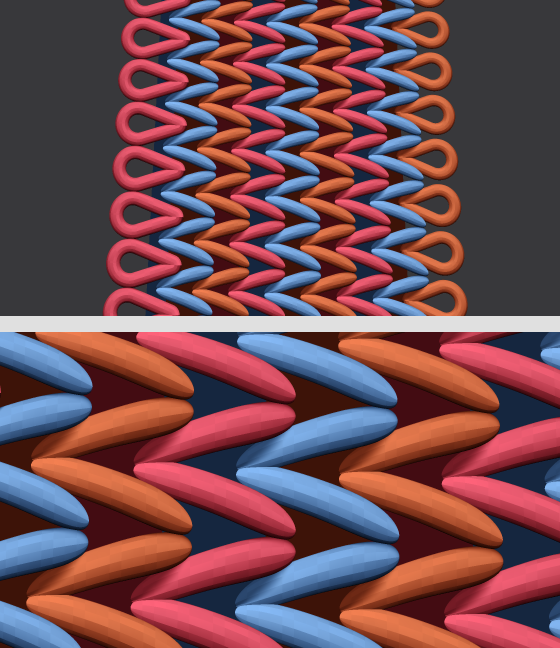
Top, the full canvas; bottom, a detail of the centre.
Write a WebGL 1 fragment shader that draws this pattern.

```glsl
precision highp float;
// A knitted band of three yarn colours, tilted slightly away from the viewer.
// Arched strands and edge loops form a height field; the highest one wins,
// then faceted tube lighting and a short cast shadow give it depth.

uniform vec2 u_resolution;

const float PITCH = 0.1086;     // column spacing in canvas heights
const float ROW = 1.32;         // row spacing in columns
const float HALF_LENGTH = 0.79; // half the span of one strand
const float LAST_COLUMN = 3.0;  // strands fill columns -3 to 3
const float FLOOR_HEIGHT = -0.3;
const vec3 BACKDROP = vec3(0.22, 0.22, 0.23);

vec3 yarnColour(float column) {
  float i = mod(column, 3.0);
  if (i < 0.5) return vec3(0.46, 0.64, 0.85);
  if (i < 1.5) return vec3(0.84, 0.44, 0.28);
  return vec3(0.88, 0.34, 0.42);
}

// Darker tones also become more saturated.
vec3 shade(vec3 albedo, float light) {
  return pow(albedo, vec3(1.0 + 1.2 * (1.0 - min(light, 1.0)))) * light;
}

float wrapRow(float y) {
  return mod(y + 0.5 * ROW, ROW) - 0.5 * ROW;
}

// Height and light of a low-poly tube at distance d from its axis.
vec2 tube(float d, float radius, float lift, float upness, float along) {
  if (abs(d) >= radius) return vec2(FLOOR_HEIGHT, 0.0);
  float angle = asin(d / radius);
  vec2 cell = floor(vec2(angle / 0.45, along * 7.0));
  float facet = mix(angle, (cell.x + 0.5) * 0.45, 0.6);
  float light = 0.45 + 0.5 * cos(facet) + 0.35 * upness * sin(facet);
  light += 0.03 * sin(cell.x * 3.1 + cell.y * 5.3);
  return vec2(lift + sqrt(radius * radius - d * d), light);
}

float liftAlong(float t) {
  return 0.1 * t - 0.09 * t * t;
}

// One arched strand: side +1 climbs to the right, -1 falls.
vec2 strand(vec2 q, float column, float side) {
  float t = (q.x - column) / HALF_LENGTH;
  if (abs(t) >= 1.0) return vec2(FLOOR_HEIGHT, 0.0);
  float axis = side * (0.3 + 0.256 * t) + 0.064 * (1.0 - t * t);
  float radius = 0.205 * sqrt(1.0 - t * t * t * t) * (0.9 + 0.1 * t);
  vec2 hit = tube(wrapRow(q.y - axis) * 0.95, radius,
                  liftAlong(t) - 0.015 * side, 1.0, t);
  hit.y -= 0.07 * t;
  return hit;
}

// Signed distance to a teardrop with its wide end at the origin.
float teardrop(vec2 p, float wide, float narrow, float len) {
  p.y = abs(p.y);
  float b = (wide - narrow) / len;
  float a = sqrt(1.0 - b * b);
  float k = dot(p, vec2(a, -b));
  if (k < 0.0) return length(p) - wide;
  if (k > a * len) return length(p - vec2(len, 0.0)) - narrow;
  return dot(p, vec2(b, a)) - wide;
}

// Edge loop; p.x runs from the wide end towards the band.
vec2 edgeLoop(vec2 p, float wide, float len, float radius, float lift) {
  float d = teardrop(p, wide, 0.08, len);
  float upness = p.y / max(length(vec2(min(p.x, 0.0), p.y)), 0.001);
  float along = p.x > 0.0 ? p.x : atan(p.x, abs(p.y)) * wide;
  return tube(d, radius, lift, upness, along);
}

// Keeps the higher of two surfaces: height, light, column.
vec3 higher(vec3 best, vec2 hit, float column) {
  return hit.x > best.x ? vec3(hit, column) : best;
}

vec3 knit(vec2 q) {
  float nearest = floor(q.x + 0.5);
  vec3 best = vec3(FLOOR_HEIGHT, 0.0, nearest);
  for (int i = -1; i <= 1; i++) {
    float column = nearest + float(i);
    if (abs(column) <= LAST_COLUMN) {
      best = higher(best, strand(q, column, 1.0), column);
      best = higher(best, strand(q, column, -1.0), column);
    }
  }
  vec2 left = vec2(q.x + 4.56, wrapRow(q.y - 0.5 * ROW));
  vec2 right = vec2(4.22 - q.x, wrapRow(q.y));
  float leftLift = liftAlong(clamp((q.x + 4.0) / HALF_LENGTH, 0.0, 1.0));
  float rightLift = liftAlong(clamp((q.x - 4.0) / HALF_LENGTH, -1.0, 0.0));
  best = higher(best, edgeLoop(left, 0.47, 1.17, 0.2, leftLift), -4.0);
  return higher(best, edgeLoop(right, 0.43, 0.94, 0.175, rightLift), 4.0);
}

vec3 render(vec2 p) {
  // Perspective onto the tilted band, then its slight row slant.
  vec2 q = (p - vec2(0.0185, 0.0)) / (1.0 - 0.121 * p.y) / PITCH;
  q.x -= 0.192;
  q.y += 0.045 * q.x - 0.1535;
  vec3 hit = knit(q);
  if (hit.x <= FLOOR_HEIGHT) {
    bool behind = q.x > -4.05 && q.x < 3.2;
    return behind ? shade(yarnColour(hit.z + 1.0), 0.33) : BACKDROP;
  }
  float blocker = knit(q + vec2(-0.07, 0.19)).x;
  float shadow = smoothstep(0.06, 0.2, blocker - hit.x);
  return shade(yarnColour(hit.z), hit.y * (1.0 - 0.5 * shadow));
}

void main() {
  vec3 sum = vec3(0.0);
  for (int i = 0; i < 9; i++) {
    vec2 jitter = vec2(mod(float(i), 3.0), floor(float(i) / 3.0)) / 3.0 - 0.333;
    sum += render((gl_FragCoord.xy + jitter - 0.5 * u_resolution) / u_resolution.y);
  }
  gl_FragColor = vec4(sum / 9.0, 1.0);
}
```
